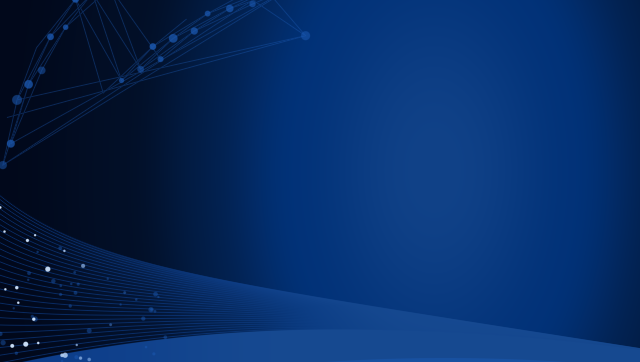
Reproduce this background procedurally as a Shadertoy shader.

```glsl
// Deep blue backdrop with a corner network, a sweeping line mesh and soft hills.

// Lengths are in canvas heights, with the origin at the lower left.
const vec2 GLOW_CENTER = vec2(1.20, 0.53);
const vec2 GLOW_SCALE = vec2(1.0, 0.62);
const vec3 GLOW_BLUE = vec3(0.062, 0.255, 0.530);
const vec3 MID_BLUE = vec3(0.005, 0.195, 0.470);
const vec3 DIM_BLUE = vec3(0.008, 0.120, 0.290);
const vec3 NAVY = vec3(0.008, 0.060, 0.155);
const vec3 NIGHT = vec3(0.004, 0.032, 0.105);
const vec3 HILL_BLUE = vec3(0.085, 0.285, 0.565);
const vec3 LINE_BLUE = vec3(0.050, 0.240, 0.540);
const vec3 NODE_BLUE = vec3(0.110, 0.360, 0.720);
const vec3 SPARK_WHITE = vec3(0.820, 0.900, 1.000);
const int NODE_COUNT = 22;
const int SPARK_COUNT = 54;
const float MESH_LINES = 27.0;
const float MESH_WIDTH = 0.0011;
const float LINK_WIDTH = 0.0011;

float hash(float n) {
    return fract(sin(n * 127.1) * 43758.5453);
}

// Coverage of a shape from its signed distance.
float cover(float dist, float pixel) {
    return 1.0 - smoothstep(-0.75 * pixel, 0.75 * pixel, dist);
}

float segmentDistance(vec2 p, vec2 a, vec2 b) {
    vec2 ab = b - a;
    return length(p - a - ab * clamp(dot(p - a, ab) / dot(ab, ab), 0.0, 1.0));
}

vec3 backdrop(vec2 p) {
    float d = length((p - GLOW_CENTER) * GLOW_SCALE);
    vec3 color = mix(GLOW_BLUE, MID_BLUE, smoothstep(0.04, 0.42, d));
    color = mix(color, DIM_BLUE, smoothstep(0.38, 0.66, d));
    color = mix(color, NAVY, smoothstep(0.60, 0.86, d));
    return mix(color, NIGHT, smoothstep(0.82, 1.20, d));
}

// Upper edge of the sweeping ribbon.
float ribbonEdge(float x) {
    return 0.312 - 0.155 * x + 0.151 * exp(-x / 0.23);
}

float hillEdge(float x) {
    float dx = x - 0.92;
    return 0.090 - (dx < 0.0 ? 0.122 : 0.078) * dx * dx;
}

// Quasi-random node, crowded toward the upper left corner.
vec2 nodePosition(int i) {
    float n = float(i) + 1.0;
    float u = fract(n * 0.618034);
    float v = fract(n * 0.754878);
    return vec2(0.87 * pow(u, 1.4), 1.04 - 0.64 * v * exp(-1.4 * u));
}

vec3 drawNetwork(vec3 color, vec2 p, float pixel) {
    float links = 0.0;
    float nodes = 0.0;
    for (int i = 0; i < NODE_COUNT; i++) {
        vec2 a = nodePosition(i);
        float d = segmentDistance(p, a, nodePosition(i + 3));
        d = min(d, segmentDistance(p, a, nodePosition(i + 5)));
        links = max(links, cover(d - LINK_WIDTH, pixel));
        float radius = mix(0.007, 0.014, hash(float(i) + 3.0));
        float strength = mix(0.45, 0.8, hash(float(i) + 41.0));
        nodes = max(nodes, strength * cover(length(p - a) - radius, pixel));
    }
    color = mix(color, NODE_BLUE, 0.42 * links);
    return mix(color, NODE_BLUE, nodes);
}

vec3 drawRibbon(vec3 color, vec2 p, float pixel) {
    float top = ribbonEdge(p.x);
    float gap = max(top - hillEdge(p.x), 0.004);
    float t = clamp((top - p.y) / gap, 0.001, 1.0);
    float inside = cover(p.y - top, pixel);

    // Solid sheen grows toward the right and fades below the edge.
    float sheen = smoothstep(0.0, 0.75, p.x) * exp(-2.4 * t) * 0.75;
    float solid = smoothstep(0.55, 1.30, p.x);
    vec3 fill = mix(LINE_BLUE, HILL_BLUE, smoothstep(0.4, 1.1, p.x));
    color = mix(color, fill, inside * max(sheen, solid * (1.0 - 0.25 * t)));

    // Lines fan out to the left and merge where they crowd together.
    float phase = MESH_LINES * pow(t, 0.82);
    float spacing = gap / (MESH_LINES * 0.82 * pow(t, -0.18));
    float line = cover(abs(fract(phase) - 0.5) * spacing - MESH_WIDTH, pixel);
    float average = min(2.0 * MESH_WIDTH / spacing, 1.0);
    line = mix(line, average, smoothstep(0.6, 1.6, 2.0 * pixel / spacing));
    return mix(color, fill, inside * line * 0.72);
}

vec3 drawHills(vec3 color, vec2 p, float pixel) {
    float edge = hillEdge(p.x);
    vec3 fill = mix(LINE_BLUE, HILL_BLUE, smoothstep(0.1, 0.8, p.x));
    color = mix(color, fill, cover(p.y - edge, pixel));
    float front = 0.011 - 0.10 * (p.x - 1.23) * (p.x - 1.23);
    return mix(color, HILL_BLUE * 1.12, cover(p.y - front, pixel));
}

vec3 drawSparks(vec3 color, vec2 p, float pixel) {
    for (int i = 0; i < SPARK_COUNT; i++) {
        float n = float(i);
        float x = 0.46 * pow(hash(n + 0.3), 1.8);
        vec2 center = vec2(x, (ribbonEdge(x) - 0.03) * hash(n + 71.7));
        float radius = mix(0.003, 0.0075, pow(hash(n + 19.1), 1.5));
        float white = step(0.52, hash(n + 7.9)) * (1.0 - smoothstep(0.1, 0.4, x));
        vec3 tint = mix(NODE_BLUE, SPARK_WHITE, white);
        color = mix(color, tint, mix(0.45, 0.95, white) * cover(length(p - center) - radius, pixel));
    }
    return color;
}

void mainImage(out vec4 fragColor, in vec2 fragCoord) {
    vec2 p = fragCoord / iResolution.y;
    float pixel = 1.0 / iResolution.y;
    vec3 color = drawNetwork(backdrop(p), p, pixel);
    color = drawRibbon(color, p, pixel);
    color = drawHills(color, p, pixel);
    fragColor = vec4(drawSparks(color, p, pixel), 1.0);
}
```
